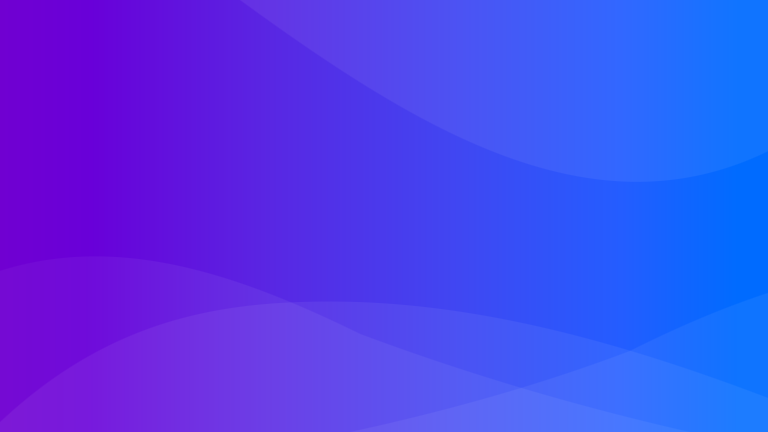
Give the GLSL for this background, as a Shadertoy shader.

```glsl
// Violet to blue horizontal gradient with translucent overlapping waves.

const vec3 VEIL_COLOR = vec3(0.96, 0.97, 1.0);

// Cubic Bezier height over the span from.x to span.y, with evenly spaced controls.
float arcHeight(float x, vec2 span, vec4 h) {
    float t = (x - span.x) / (span.y - span.x);
    float s = 1.0 - t;
    return s * s * s * h.x + 3.0 * s * s * t * h.y + 3.0 * s * t * t * h.z + t * t * t * h.w;
}

// Two arcs joined at span.y.
float waveHeight(float x, vec3 span, vec4 left, vec4 right) {
    return x < span.y ? arcHeight(x, span.xy, left) : arcHeight(x, span.yz, right);
}

// Antialiased coverage of the positive side of an edge.
float coverage(float d) {
    return clamp(0.5 + d / max(fwidth(d), 1e-5), 0.0, 1.0);
}

vec3 addVeil(vec3 color, float d, float opacity) {
    return mix(color, VEIL_COLOR, opacity * coverage(d));
}

// Blend toward the next gradient stop between two positions.
vec3 addStop(vec3 color, vec3 stopColor, float x, float start, float end) {
    return mix(color, stopColor, clamp((x - start) / (end - start), 0.0, 1.0));
}

vec3 background(float x) {
    vec3 color = vec3(0.44, 0.0, 0.82);
    color = addStop(color, vec3(0.41, 0.0, 0.85), x, 0.0, 0.12);
    color = addStop(color, vec3(0.35, 0.15, 0.89), x, 0.12, 0.35);
    color = addStop(color, vec3(0.25, 0.28, 0.95), x, 0.35, 0.6);
    color = addStop(color, vec3(0.14, 0.365, 1.0), x, 0.6, 0.81);
    return addStop(color, vec3(0.0, 0.42, 1.0), x, 0.81, 0.96);
}

void mainImage(out vec4 fragColor, in vec2 fragCoord) {
    vec2 uv = fragCoord / iResolution.xy;
    vec3 color = background(uv.x);

    // Hanging bowl at the upper right
    float bowl = arcHeight(uv.x, vec2(0.3125, 1.0), vec4(1.0, 0.704, 0.451, 0.65));
    color = addVeil(color, uv.y - bowl, 0.067);

    // Hill falling from the left, fainter at its start
    float leftHill = waveHeight(uv.x, vec3(0.0, 0.469, 0.898),
        vec4(0.373, 0.461, 0.363, 0.227), vec4(0.227, 0.132, 0.058, 0.0));
    color = addVeil(color, leftHill - uv.y, mix(0.04, 0.06, smoothstep(0.0, 0.3, uv.x)));

    // Broad central hill
    float broadHill = waveHeight(uv.x, vec3(0.0, 0.43, 1.0),
        vec4(0.023, 0.262, 0.302, 0.302), vec4(0.302, 0.302, 0.207, 0.079));
    color = addVeil(color, broadHill - uv.y, 0.062);

    // Slope rising to the right
    float rightSlope = waveHeight(uv.x, vec3(0.456, 0.82, 1.0),
        vec4(0.0, 0.047, 0.106, 0.1875), vec4(0.1875, 0.241, 0.287, 0.322));
    color = addVeil(color, rightSlope - uv.y, 0.06);

    fragColor = vec4(color, 1.0);
}
```
